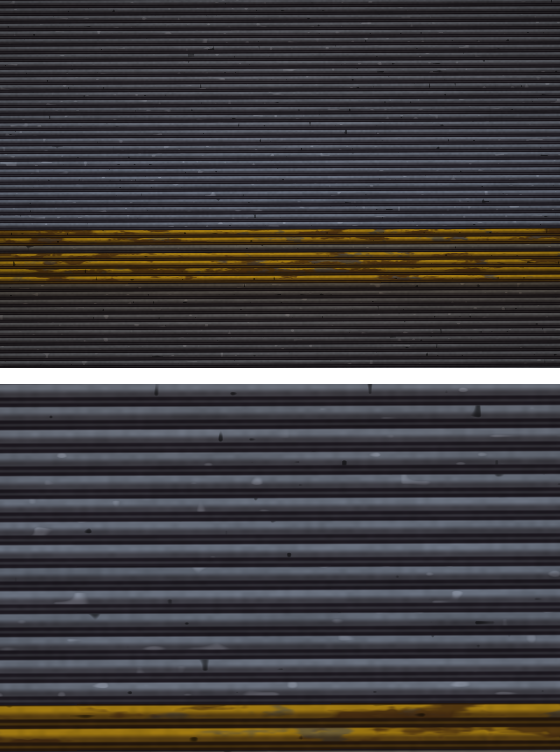
Top: the whole. Bottom: its middle third, enlarged.
Reproduce this texture procedurally as a WebGL 2 fragment shader.

```glsl
#version 300 es
precision highp float;

uniform vec2 u_resolution;
out vec4 fragColor;

#define RIBS 48.0
#define PHASE 0.10
#define TILT 0.006
#define BAND_LOW 11.0
#define BAND_HIGH 17.0
#define BARE_RIB 15.0
#define RUST 0.75
#define WEAR 0.16
#define SCUFFS 0.10

const vec3 GROOVE = vec3(0.10, 0.085, 0.105);
const vec3 STEEL_MID = vec3(0.215, 0.21, 0.225);
const vec3 STEEL_LIGHT = vec3(0.365, 0.385, 0.41);
const vec3 RUST_GROOVE = vec3(0.13, 0.085, 0.045);
const vec3 YELLOW_MID = vec3(0.33, 0.24, 0.065);
const vec3 YELLOW_LIGHT = vec3(0.60, 0.47, 0.07);
const vec3 RUST_BROWN = vec3(0.20, 0.12, 0.055);

float hash(vec2 p) {
    vec3 q = fract(p.xyx * vec3(0.1031, 0.1030, 0.0973));
    q += dot(q, q.yzx + 33.33);
    return fract((q.x + q.y) * q.z);
}

float noise(vec2 p) {
    vec2 cell = floor(p);
    vec2 t = fract(p);
    t = t * t * (3.0 - 2.0 * t);
    float low = mix(hash(cell), hash(cell + vec2(1, 0)), t.x);
    float high = mix(hash(cell + vec2(0, 1)), hash(cell + vec2(1, 1)), t.x);
    return mix(low, high, t.y);
}

float fbm(vec2 p) {
    float sum = 0.0;
    float gain = 0.5;
    for (int i = 0; i < 4; i++) {
        sum += gain * noise(p);
        p = p * 2.03 + 17.1;
        gain *= 0.5;
    }
    return sum / 0.9375;
}

// Soft strip between two heights of a rib
float strip(float h, float low, float high, float soft) {
    return smoothstep(low - soft, low + soft, h)
         * (1.0 - smoothstep(high - soft, high + soft, h));
}

void main() {
    vec2 uv = gl_FragCoord.xy / u_resolution;
    float level = (uv.y - TILT * (uv.x - 0.5)) * RIBS - PHASE;
    float rib = floor(level);
    float h = level - rib;
    float soft = max(0.05, 0.5 * RIBS / u_resolution.y);

    // Rib section: broad rounded slat over a thin ridge, with two grooves
    float slat = strip(h, 0.36, 0.94, soft);
    float ridge = strip(h, 0.10, 0.21, soft);
    float crown = smoothstep(0.48, 0.76, h);
    float ribTone = hash(vec2(rib, 7.0)) - 0.5;

    // Wear drawn out along the ribs
    float streak = fbm(vec2(uv.x * 22.0 + rib * 9.7, level * 1.6));
    float grain = noise(vec2(uv.x * 240.0, level * 4.0));
    float scuff = smoothstep(0.86, 0.97, noise(vec2(uv.x * 80.0 + rib * 5.3, level * 2.5)));
    float pit = smoothstep(0.93, 0.99, noise(vec2(uv.x * 110.0 + rib * 3.1, level * 2.0 + 40.0)));

    // Bare steel
    vec3 steel = mix(STEEL_MID, STEEL_LIGHT, crown);
    vec3 color = mix(GROOVE, STEEL_MID * 0.92, ridge * 0.75);
    color = mix(color, steel, slat);
    color += SCUFFS * scuff * slat;

    // Yellow paint with rust and grey chips
    vec3 paint = mix(YELLOW_MID, YELLOW_LIGHT, crown);
    float rustEdge = 0.55 + 0.10 * ribTone;
    float rust = smoothstep(rustEdge - 0.08, rustEdge + 0.12, streak + 0.12 * (grain - 0.5));
    float leftRust = (1.0 - smoothstep(0.0, 0.16, uv.x)) * step(BAND_HIGH - 0.5, rib);
    paint = mix(paint, RUST_BROWN, RUST * max(rust, leftRust * 0.8));
    float chip = smoothstep(0.62, 0.76, fbm(vec2(uv.x * 30.0 - rib * 4.3, level * 1.3 + 60.0)));
    paint = mix(paint, steel * 0.75, chip * (0.35 + 0.4 * uv.x));
    vec3 painted = mix(RUST_GROOVE, YELLOW_MID * 0.85, ridge * 0.8);
    painted = mix(painted, paint, slat);
    float inBand = step(BAND_LOW, rib) * step(rib, BAND_HIGH);
    float isYellow = inBand * (1.0 - step(abs(rib - BARE_RIB), 0.5));
    color = mix(color, painted, isYellow);

    // Dirt, pits and small differences between ribs
    color *= 1.0 + WEAR * (streak - 0.5) + 0.10 * (grain - 0.5) + 0.12 * ribTone;
    color *= 1.0 - 0.55 * pit * slat;

    // Rusty stain washed down below the band
    float belowBand = (1.0 - inBand) * step(rib, BAND_LOW);
    float stain = belowBand * exp((level - BAND_LOW) * 0.22);
    color *= mix(vec3(1.0), vec3(0.80, 0.70, 0.56), stain);
    color = mix(color, color * vec3(0.92, 0.84, 0.70), inBand * (1.0 - isYellow));

    // Uneven light: cool and brightest above the band, dim at the borders
    float glow = exp(-pow((uv.y - 0.48) / 0.24, 2.0));
    color *= mix(vec3(0.90, 0.87, 0.87), vec3(1.02, 1.04, 1.10), glow * (1.0 - isYellow));
    color *= mix(1.0, 1.1, isYellow);
    vec2 fromCenter = uv - vec2(0.5, 0.48);
    color *= 1.06 - 0.48 * dot(fromCenter, fromCenter);

    fragColor = vec4(clamp(color, 0.0, 1.0), 1.0);
}
```
